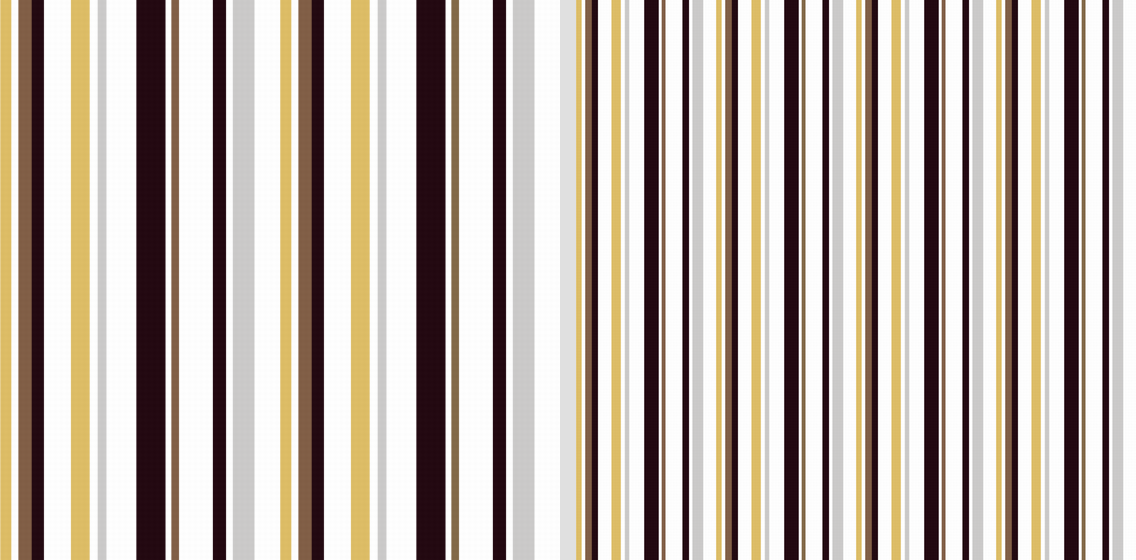
Left: one tile. Right: repeated 2 by 2.
Reproduce this pattern procedurally as a Shadertoy shader.

```glsl
// Vertical barcode stripes in gold, brown, plum and grey on a faintly woven white ground.
#define REPEATS 2.0
#define UNITS 384.0
#define THREADS 96.0
#define WEAVE 0.006
#define SOFTNESS 1.2
#define GROUND vec3(0.992, 0.992, 0.992)
#define PLUM vec3(0.137, 0.035, 0.067)
#define GREY vec3(0.793, 0.788, 0.786)
#define GOLD vec3(0.864, 0.738, 0.398)
#define BROWN vec3(0.505, 0.370, 0.275)
#define OLIVE vec3(0.510, 0.410, 0.280)

// Coverage of a wrapped stripe; left, right and pixel size are in stripe units.
float stripe(float x, float left, float right, float pixel) {
    float center = 0.5 * (left + right);
    float offset = abs(mod(x - center + 0.5 * UNITS, UNITS) - 0.5 * UNITS);
    return clamp(0.5 + (0.5 * (right - left) - offset) / pixel, 0.0, 1.0);
}

// Faint thread relief, periodic over the canvas.
float weave(vec2 uv) {
    vec2 thread = cos(6.2831853 * THREADS * uv);
    return WEAVE * 0.5 * (thread.x + thread.y);
}

void mainImage(out vec4 fragColor, in vec2 fragCoord) {
    vec2 uv = fragCoord / iResolution.xy;
    float x = uv.x * REPEATS * UNITS;
    float pixel = SOFTNESS * REPEATS * UNITS / iResolution.x;

    // The thin brown line turns olive in every second repeat.
    float odd = mod(floor(x / UNITS), 2.0);
    vec3 thinBrown = mix(BROWN, OLIVE, odd);

    vec3 color = GROUND;

    // Gold pair
    color = mix(color, GOLD, stripe(x, 0.3, 15.5, pixel));
    color = mix(color, GOLD, stripe(x, 97.3, 123.0, pixel));

    // Grey pair
    color = mix(color, GREY, stripe(x, 134.0, 146.0, pixel));
    color = mix(color, GREY, stripe(x, 319.3, 349.0, pixel));

    // Browns; the wide one runs under its plum neighbour
    color = mix(color, BROWN, stripe(x, 25.2, 46.0, pixel));
    color = mix(color, thinBrown, stripe(x, 235.0, 245.5, pixel));

    // Plum bars
    color = mix(color, PLUM, stripe(x, 43.5, 60.3, pixel));
    color = mix(color, PLUM, stripe(x, 187.0, 227.0, pixel));
    color = mix(color, PLUM, stripe(x, 292.0, 310.0, pixel));

    fragColor = vec4(clamp(color + weave(uv), 0.0, 1.0), 1.0);
}
```
